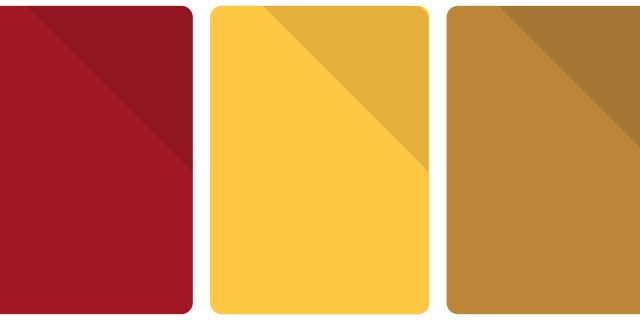
Reproduce this background procedurally as a WebGL 2 fragment shader.

```glsl
#version 300 es
precision highp float;

uniform vec2 u_resolution;
out vec4 outColor;

const vec3 WHITE = vec3(1.0);
const vec3 RED = vec3(0.635, 0.098, 0.145);
const vec3 YELLOW = vec3(1.0, 0.78, 0.26);
const vec3 BROWN = vec3(0.73, 0.52, 0.225);

const float CARD_PITCH = 0.7388;
const vec2 CARD_HALF_SIZE = vec2(0.3424, 0.4818);
const float CARD_RADIUS = 0.036;
const float FOLD_OFFSET = 0.3034;
const float FOLD_SHADE = 0.887;

float roundedBox(vec2 p, vec2 halfSize, float radius) {
    vec2 q = abs(p) - halfSize + radius;
    return length(max(q, 0.0)) + min(max(q.x, q.y), 0.0) - radius;
}

// Signed distance to the area above a falling 45 degree line
float diagonalFold(vec2 p, float offset) {
    return (offset - p.x - p.y) * inversesqrt(2.0);
}

float coverage(float signedDistance, float pixel) {
    return clamp(0.5 - signedDistance / pixel, 0.0, 1.0);
}

vec3 cardColor(float index) {
    return index < -0.5 ? RED : (index < 0.5 ? YELLOW : BROWN);
}

void main() {
    float pixel = 1.0 / u_resolution.y;
    vec2 p = (gl_FragCoord.xy - 0.5 * u_resolution) * pixel;
    p.x += 0.001;

    // Repeat the cards along the horizontal axis
    float index = clamp(floor(p.x / CARD_PITCH + 0.5), -1.0, 1.0);
    vec2 local = p - vec2(index * CARD_PITCH, 0.0);
    float card = roundedBox(local, CARD_HALF_SIZE, CARD_RADIUS);

    // The middle fold is slightly inset, leaving a bright rim at its corner
    float inset = index == 0.0 ? 0.002 : 0.0;
    float foldArea = roundedBox(local, CARD_HALF_SIZE - vec2(inset, 0.0), CARD_RADIUS + 6.0 * inset);
    float fold = max(diagonalFold(local, FOLD_OFFSET), foldArea);
    float shadeMask = index == 0.0 ? fold : diagonalFold(local, FOLD_OFFSET);

    vec3 base = cardColor(index);
    vec3 surface = mix(base, base * FOLD_SHADE, coverage(shadeMask, pixel));
    outColor = vec4(mix(WHITE, surface, coverage(card, pixel)), 1.0);
}
```
